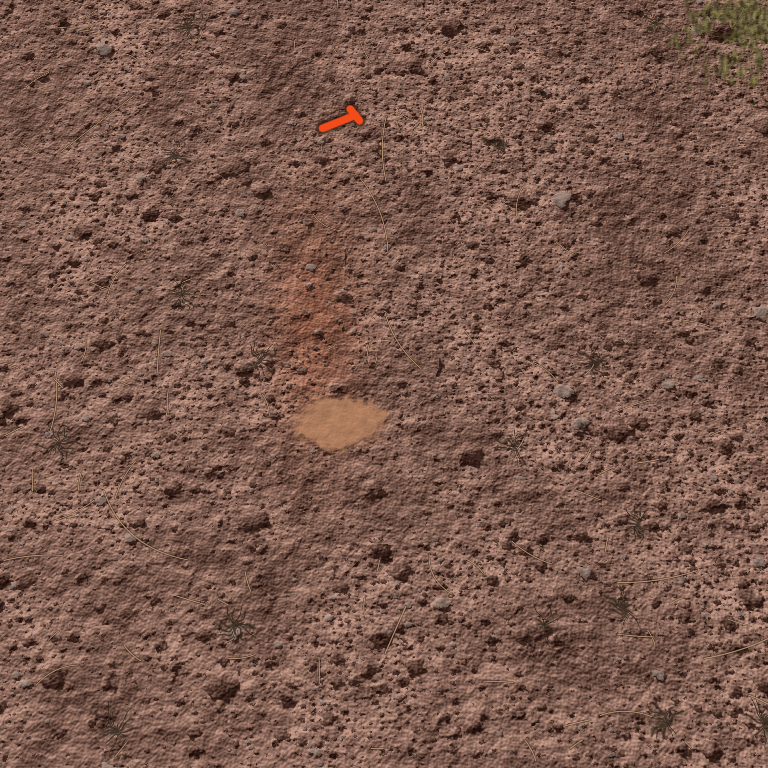
Write a WebGL 1 fragment shader that draws this texture.

```glsl
precision highp float;
uniform vec2 u_resolution;

#define SHADE vec3(0.12, 0.05, 0.03)
#define SOIL vec3(0.64, 0.49, 0.43)
#define STONE vec3(0.55, 0.46, 0.42)
#define STRAW vec3(0.74, 0.61, 0.47)
#define SAND vec3(0.67, 0.48, 0.36)
#define WEED vec3(0.19, 0.15, 0.11)
#define GRASS vec3(0.33, 0.34, 0.17)
#define ORANGE vec3(0.95, 0.30, 0.10)
#define SUN vec2(-0.45, 0.89)
#define BASE_TONE 0.76
#define GRIT 0.36
#define CLOD_DENSITY 1.0

vec2 hash2(vec2 p) {
  vec3 q = fract(p.xyx * vec3(0.1031, 0.1030, 0.0973));
  q += dot(q, q.yzx + 33.33);
  return fract((q.xx + q.yz) * q.zy);
}

float gradientAt(vec2 cell, vec2 offset) {
  float angle = 6.2832 * hash2(cell).x;
  return dot(vec2(cos(angle), sin(angle)), offset);
}

float noise(vec2 p) {
  vec2 i = floor(p), f = fract(p), e = vec2(1.0, 0.0);
  vec2 u = f * f * f * (f * (f * 6.0 - 15.0) + 10.0);
  return mix(mix(gradientAt(i, f), gradientAt(i + e, f - e), u.x),
             mix(gradientAt(i + e.yx, f - e.yx), gradientAt(i + 1.0, f - 1.0), u.x), u.y);
}

vec3 soilColor(float tone) {
  return mix(SHADE, SOIL, clamp(tone, -0.03, 1.25));
}

float segment(vec2 p, vec2 a, vec2 b) {
  vec2 ab = b - a;
  return length(p - a - ab * clamp(dot(p - a, ab) / dot(ab, ab), 0.0, 1.0));
}

float cover(float dist, float blur) {
  return 1.0 - smoothstep(-blur, blur, dist);
}

// Sunlit grain: each octave is compared with itself a step towards the sun.
float relief(vec2 p) {
  float sum = 0.0, freq = 29.0, weight = 0.75;
  for (int i = 0; i < 4; i++) {
    vec2 q = p * freq + float(i) * 19.7;
    sum += weight * (noise(q) - noise(q + SUN * 0.45));
    freq *= 2.05;
    weight *= 1.2;
  }
  return sum;
}

// Irregular lumps and stones, each with a cast shadow.
vec3 addClods(vec3 color, vec2 p, float density, float grain, float pixel) {
  vec2 cell = floor(p);
  vec2 wobble = 0.2 * vec2(noise(p * 4.5), noise(p * 4.5 + 17.3));
  wobble += 0.07 * vec2(noise(p * 12.0), noise(p * 12.0 + 41.0));
  for (int y = -1; y <= 1; y++)
  for (int x = -1; x <= 1; x++) {
    vec2 id = cell + vec2(float(x), float(y));
    vec2 trait = hash2(id + 71.0);
    if (trait.y < density) {
      float radius = mix(0.12, 0.35, trait.x * trait.x);
      vec2 d = p - id - 0.5 - 0.6 * (hash2(id) - 0.5) + wobble;
      d.y *= 1.25;
      float shadow = cover(length(d + SUN * radius * 0.75) - radius * 0.95, pixel + 0.02);
      float body = cover(length(d) - radius, pixel);
      float light = dot(d, SUN) / radius;
      float stony = step(0.92, fract(trait.x * 37.0));
      vec3 lump = soilColor(0.6 + 0.42 * light + grain);
      lump = mix(lump, STONE * (0.95 + 0.25 * light + 0.5 * grain), stony);
      color = mix(color, soilColor(0.1 + 0.3 * grain), 0.88 * shadow);
      color = mix(color, lump, body);
    }
  }
  return color;
}

// Bent dry stalks lying on the ground.
vec3 addStraw(vec3 color, vec2 p, float density, float width, float pixel) {
  vec2 cell = floor(p);
  for (int y = -1; y <= 1; y++)
  for (int x = -1; x <= 1; x++) {
    vec2 id = cell + vec2(float(x), float(y)) + 130.0;
    vec2 trait = hash2(id + 9.0);
    if (trait.y < density) {
      vec2 d = p + 130.0 - id - hash2(id);
      float angle = 6.2832 * trait.x, reach = 0.12 + 0.5 * fract(trait.x * 23.0);
      vec2 q = vec2(dot(d, vec2(cos(angle), sin(angle))), dot(d, vec2(-sin(angle), cos(angle))));
      q.y += (fract(trait.x * 51.0) - 0.5) * q.x * q.x;
      vec2 tip = vec2(reach, 0.0);
      color = mix(color, SHADE, 0.5 * cover(segment(q, -tip, tip) - 2.2 * width, pixel));
      color = mix(color, STRAW, 0.9 * cover(segment(q, -tip, tip) - width, pixel));
    }
  }
  return color;
}

// Scruffy dark tufts: ragged blades repeated around each centre.
vec3 addWeeds(vec3 color, vec2 p, float pixel) {
  vec2 id = floor(p), d = fract(p) - 0.5 - 0.3 * (hash2(id + 3.0) - 0.5);
  d += 0.09 * vec2(noise(p * 7.0), noise(p * 7.0 + 13.0));
  float r = length(d), turn = (atan(d.y, d.x * 1.5) / 6.2832 + 0.5) * 17.0;
  vec2 blade = hash2(id * 7.0 + floor(turn));
  float side = abs(fract(turn) - 0.3 - 0.4 * blade.x) * 0.37 * r;
  float amount = cover(side - 0.007, pixel) * cover(r - 0.03 - 0.24 * blade.y, 0.03);
  return mix(color, WEED, 0.85 * amount * step(hash2(id + 47.0).x, 0.17));
}

void main() {
  vec2 uv = gl_FragCoord.xy / u_resolution.y;
  float pixel = 1.0 / u_resolution.y;

  // Ground seen at a slant: features shrink towards the top.
  vec2 ground = vec2((uv.x - 0.5) * (1.0 + 0.45 * uv.y), uv.y * (1.0 + 0.4 * uv.y)) + 5.0;
  float broad = noise(ground * 3.0), medium = noise(ground * 9.0);
  float grain = GRIT * relief(ground);
  float tone = BASE_TONE + 0.27 * broad + 0.26 * medium + 0.2 * noise(ground * 21.0);
  vec3 color = soilColor(tone + grain);

  // Redder earth above the bare patch.
  vec2 trailOffset = (uv - vec2(0.41, 0.57)) * vec2(18.0, 7.0);
  float trail = exp(-dot(trailOffset, trailOffset));
  color *= mix(vec3(1.0), vec3(1.0, 0.86, 0.77), trail);
  float patchDist = length((uv - vec2(0.442, 0.45)) / vec2(0.058, 0.034)) - 1.0;
  float sandy = cover(patchDist + 0.25 * noise(uv * 35.0) + 0.25 * noise(uv * 90.0), 0.15);

  // Clods from fine crumbs to a few large lumps.
  float clumping = clamp(0.65 + 0.9 * broad + 0.6 * medium + 0.3 * (uv.x + uv.y - 0.9), 0.2, 1.0);
  clumping *= (1.0 - 0.6 * trail) * (1.0 - sandy);
  float scale = 88.0;
  for (int i = 0; i < 5; i++) {
    float density = CLOD_DENSITY * clumping * (1.0 - 0.2 * float(i));
    color = addClods(color, ground * scale + float(i) * 31.0, density, grain, pixel * scale * 0.8);
    scale *= 0.61;
  }
  color = mix(color, SAND * (1.0 + 0.2 * grain + 0.1 * noise(uv * 70.0)), sandy);

  // Plants, dead and living.
  color = addWeeds(color, ground * 7.0, pixel * 6.0);
  color = addStraw(color, ground * 7.0, 0.16 + 0.6 * broad, 0.006, pixel * 5.0);
  color = addStraw(color, ground * 17.0, 0.14 + 0.6 * medium, 0.013, pixel * 12.0);
  float grassDist = length((uv - vec2(0.98, 0.96)) * vec2(1.0, 1.5)) - 0.06;
  float grass = cover(grassDist + 0.1 * noise(uv * 25.0) + 0.12 * noise(uv * vec2(130.0, 70.0)), 0.03);
  color = mix(color, GRASS * (1.0 + 1.3 * noise(uv * vec2(190.0, 90.0))), 0.6 * grass);

  // Small hand tool left on the soil.
  float tool = min(segment(uv, vec2(0.42, 0.833), vec2(0.463, 0.85)),
                   segment(uv, vec2(0.456, 0.858), vec2(0.468, 0.843))) - 0.005;
  color = mix(color, SHADE, 0.6 * cover(tool - 0.003, 0.003));
  color = mix(color, ORANGE, cover(tool, pixel));
  gl_FragColor = vec4(color, 1.0);
}
```
